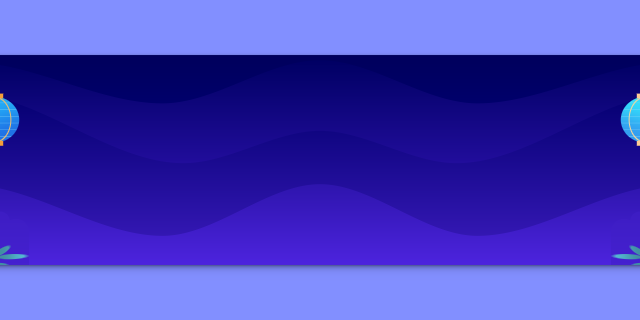
A Shadertoy shader for this background:

```glsl
// Night banner with mirrored wave layers, side lanterns, shrubs and leaves on periwinkle.
#define PAGE_COLOR vec3(0.51, 0.56, 1.0)
#define PANEL_TOP 0.828
#define PANEL_BOTTOM 0.172
#define SHADOW_STRENGTH 0.45
#define SHADOW_SIZE 0.009
#define LANTERN_CENTER vec2(-0.018, 0.626)
#define LANTERN_RADIUS vec2(0.078, 0.072)
#define RIB_SPACING 0.021
#define LEAF_COLOR vec3(0.30, 0.66, 0.75)

// Antialiased coverage of a signed distance, in canvas heights.
float cover(float d) {
    return clamp(0.5 - d * iResolution.y, 0.0, 1.0);
}

float ellipse(vec2 p, vec2 r) {
    return (length(p / r) - 1.0) * min(r.x, r.y);
}

float box(vec2 p, vec2 r) {
    vec2 d = abs(p) - r;
    return max(d.x, d.y);
}

// Mirrored wave: crest at the centre, a valley, then a rise to the side.
float wave(float x, float crest, vec2 valley, float side) {
    float inner = mix(crest, valley.y, smoothstep(0.0, valley.x, x));
    float t = (x - valley.x) / (1.0 - valley.x);
    float outer = mix(valley.y, side, smoothstep(0.0, 1.2, t) / 0.926);
    return x < valley.x ? inner : outer;
}

vec3 ramp(float y, float high, vec3 highColor, float low, vec3 lowColor) {
    return mix(highColor, lowColor, clamp((high - y) / (high - low), 0.0, 1.0));
}

float leaf(vec2 p, vec2 center, vec2 radius, float angle) {
    float c = cos(angle), s = sin(angle);
    p -= center;
    return ellipse(vec2(c * p.x + s * p.y, c * p.y - s * p.x), radius);
}

// Stacked wave layers, each with its own vertical ramp.
vec3 waves(float x, float y) {
    vec3 col = ramp(y, 0.828, vec3(0.0, 0.0, 0.36), 0.677, vec3(0.0, 0.0, 0.42));
    vec3 back = ramp(y, 0.81, vec3(0.0, 0.0, 0.39), 0.49, vec3(0.13, 0.05, 0.61));
    vec3 middle = ramp(y, 0.69, vec3(0.02, 0.0, 0.45), 0.263, vec3(0.20, 0.09, 0.70));
    vec3 front = ramp(y, 0.425, vec3(0.18, 0.08, 0.68), 0.172, vec3(0.30, 0.14, 0.87));
    col = mix(col, back, cover(y - wave(x, 0.812, vec2(0.492, 0.677), 0.797)));
    col = mix(col, middle, cover(y - wave(x, 0.591, vec2(0.427, 0.490), 0.693)));
    return mix(col, front, cover(y - wave(x, 0.4245, vec2(0.492, 0.263), 0.411)));
}

// Rounded shrub and leaves in the lower corners.
vec3 plants(vec3 col, vec2 p) {
    float shrub = ellipse(p - vec2(0.0, 0.308), vec2(0.031));
    shrub = min(shrub, ellipse(p - vec2(0.050, 0.275), vec2(0.041)));
    shrub = min(shrub, box(p - vec2(0.0, 0.22), vec2(0.091, 0.055)));
    col = mix(col, vec3(0.25, 0.12, 0.78), 0.6 * cover(shrub));
    float leaves = leaf(p, vec2(0.038, 0.198), vec2(0.046, 0.008), 0.04);
    leaves = min(leaves, leaf(p, vec2(0.006, 0.215), vec2(0.029, 0.009), 0.55));
    leaves = min(leaves, leaf(p, vec2(0.006, 0.174), vec2(0.018, 0.004), -0.1));
    vec3 tint = LEAF_COLOR * mix(0.85, 1.1, smoothstep(0.0, 0.08, p.x));
    return mix(col, tint, cover(leaves));
}

// Ribbed paper lantern with gold frame lines and end caps.
vec3 lantern(vec3 col, vec2 p, float rightSide) {
    vec2 q = p - LANTERN_CENTER;
    float body = ellipse(q, LANTERN_RADIUS);
    vec3 bright = mix(vec3(0.14, 0.66, 0.96), vec3(0.20, 0.86, 0.98), rightSide);
    vec3 deep = mix(vec3(0.12, 0.45, 0.90), vec3(0.20, 0.62, 0.94), rightSide);
    vec3 paper = mix(deep, bright, smoothstep(-0.06, 0.05, q.y - 0.3 * q.x));
    float rib = (abs(fract(q.y / RIB_SPACING) - 0.5)) * RIB_SPACING - 0.0007;
    paper = mix(paper, vec3(0.55, 0.86, 0.98), 0.55 * cover(rib));
    float frame = abs(ellipse(q, vec2(0.052, 0.071))) - 0.0015;
    vec3 gold = mix(vec3(0.96, 0.62, 0.22), vec3(1.0, 0.80, 0.58), rightSide);
    paper = mix(paper, mix(gold, vec3(0.95, 0.88, 0.65), 0.5), cover(frame));
    col = mix(col, paper, cover(body));
    float caps = box(vec2(q.x, abs(q.y) - 0.074), vec2(0.028, 0.0075));
    return mix(col, gold, cover(caps));
}

void mainImage(out vec4 fragColor, in vec2 fragCoord) {
    vec2 p = fragCoord / iResolution.y;
    float centerX = p.x - 0.5 * iResolution.x / iResolution.y;
    float x = abs(centerX);
    vec2 corner = vec2(1.0 - x, p.y);

    // Panel contents
    vec3 panel = waves(x, p.y);
    panel = plants(panel, corner);
    panel = lantern(panel, corner, step(0.0, centerX));

    // Page with a soft shadow below and a faint one above the panel
    float below = exp(-max(PANEL_BOTTOM - p.y, 0.0) / SHADOW_SIZE);
    float above = exp(-max(p.y - PANEL_TOP, 0.0) / 0.003);
    float shade = p.y < 0.5 ? SHADOW_STRENGTH * below : 0.15 * above;
    vec3 page = PAGE_COLOR * (1.0 - shade);

    float inside = cover(max(p.y - PANEL_TOP, PANEL_BOTTOM - p.y));
    fragColor = vec4(mix(page, panel, inside), 1.0);
}
```
